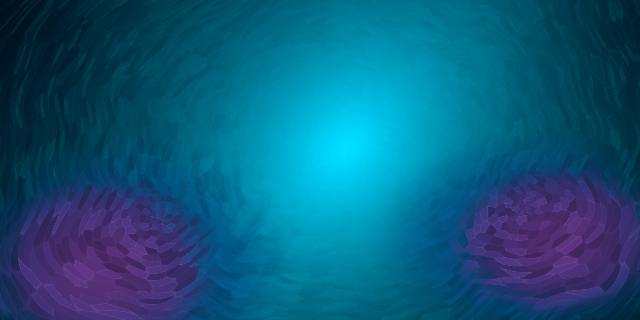
A Shadertoy shader for this background:

```glsl
// A cyan glow in deep teal water, with a violet lobe in each lower corner.
// Cellular noise in warped polar space makes curved brush strokes, which
// shift and tint a smooth base built from elliptical falloffs.

const float TAU = 6.2831853;
const vec2 GLOW_CENTER = vec2(1.08, 0.536);
const vec3 BLUE = vec3(0.01, 0.25, 0.49);
const vec3 VIOLET = vec3(0.25, 0.17, 0.43);
const vec3 MAGENTA = vec3(0.37, 0.17, 0.45);
const vec3 LAVENDER = vec3(0.46, 0.37, 0.67);
const vec3 SEA_GREEN = vec3(0.0, 0.40, 0.43);

vec2 hash2(vec2 p) {
    vec3 q = fract(p.xyx * vec3(0.1031, 0.1030, 0.0973));
    q += dot(q, q.yzx + 33.33);
    return fract((q.xx + q.yz) * q.zy);
}

vec2 rotate(vec2 p, float angle) {
    float c = cos(angle), s = sin(angle);
    return vec2(c * p.x + s * p.y, c * p.y - s * p.x);
}

// Layered sines bend the strokes
vec2 warp(vec2 p) {
    p += 0.025 * sin(p.yx * 9.0 + vec2(0.4, 2.1));
    return p + 0.009 * sin(p.yx * 27.0 + vec2(1.7, 0.3));
}

// Cellular noise, periodic in x: signed cell tone and distance to cell edge
vec2 cells(vec2 p, float period) {
    vec2 cell = floor(p), local = fract(p);
    float nearest = 8.0, second = 8.0, tone = 0.0;
    for (int j = -1; j <= 1; j++) {
        for (int i = -1; i <= 1; i++) {
            vec2 offset = vec2(i, j);
            vec2 id = cell + offset;
            id.x = mod(id.x, period);
            float d = length(offset + 0.15 + 0.7 * hash2(id) - local);
            if (d < nearest) {
                second = nearest;
                nearest = d;
                tone = hash2(id + 71.0).x * 2.0 - 1.0;
            } else {
                second = min(second, d);
            }
        }
    }
    return vec2(tone, second - nearest);
}

// Arc-shaped strokes around a center: x = soft tone, y = thin outline
vec2 strokes(vec2 p, vec2 center, float tilt, float squash, float rings, float arcs) {
    vec2 q = rotate(p - center, tilt) * vec2(1.0, squash);
    vec2 polar = vec2((atan(q.y, q.x) / TAU + 0.5) * arcs, length(q) * rings);
    vec2 c = cells(polar, arcs);
    float outline = (1.0 - smoothstep(0.03, 0.20, c.y)) * smoothstep(-0.1, 0.8, c.x);
    return vec2(c.x * smoothstep(0.0, 0.22, c.y), outline);
}

// One inside an ellipse, fading to zero past its rim
float lobe(vec2 p, vec2 center, vec2 radii, float softness) {
    return 1.0 - smoothstep(1.0 - softness, 1.0 + softness, length((p - center) / radii));
}

// Glow level, stretched toward the upper right and dimmed in the top corners
float glowLevel(vec2 p) {
    vec2 q = rotate(p - GLOW_CENTER, 0.85) * vec2(0.87, 1.15);
    float level = 0.04 + 0.84 * exp(-pow(1.7 * length(q), 1.2));
    float corner = smoothstep(0.55, 1.05, abs(p.x - 1.0)) * smoothstep(0.5, 1.0, p.y);
    return level * (1.0 - 0.4 * corner);
}

void mainImage(out vec4 fragColor, in vec2 fragCoord) {
    vec2 p = fragCoord / iResolution.xy * vec2(2.0, 1.0);
    vec2 w = warp(p);
    float right = step(1.0, p.x);
    float away = smoothstep(0.15, 0.95, length(p - GLOW_CENTER));

    // Stroke fields: wide orbits of the glow and tight swirls in the lobes
    vec2 orbit = strokes(w, GLOW_CENTER, 0.35, 1.35, 42.0, 46.0);
    vec2 fine = strokes(w, GLOW_CENTER + 0.03, 0.25, 1.25, 75.0, 67.0);
    vec2 swirlCenter = mix(vec2(0.49, 0.33), vec2(1.62, 0.34), right);
    vec2 swirl = strokes(w, swirlCenter, mix(0.6, -0.3, right), 1.25, 44.0, 19.0);

    // Lobe shapes, with rims broken up by the strokes
    vec2 lobeCenter = mix(vec2(0.32, 0.16), vec2(1.74, 0.25), right);
    vec2 lobeRadii = mix(vec2(0.31, 0.25), vec2(0.29, 0.20), right);
    vec2 inward = vec2(mix(0.08, -0.08, right), 0.0);
    vec2 ragged = p + vec2(0.025, 0.018) * (swirl.x + 0.5 * orbit.x);
    float violet = lobe(ragged, lobeCenter, lobeRadii, 0.24);
    float fringe = lobe(ragged, lobeCenter + inward, lobeRadii * 1.32, 0.38);
    float core = lobe(p, lobeCenter, lobeRadii * 0.55, 0.8);

    // Glow and teal water
    float tone = mix(0.6 * orbit.x + 0.4 * fine.x, swirl.x, violet);
    float level = glowLevel(p + 0.03 * away * tone);
    level *= 1.0 + mix(0.015, 0.20, away) * tone;
    vec3 color = vec3(0.0, level, level * 1.12 + 0.05);
    color = mix(color, SEA_GREEN, 0.22 * away * smoothstep(0.3, 0.9, fine.x));

    // Blue fringe and violet lobes
    color = mix(color, BLUE * (1.0 + 0.16 * tone), 0.62 * fringe);
    vec3 lobeColor = mix(VIOLET, MAGENTA, core) * (1.0 + 0.20 * swirl.x);
    color = mix(color, lobeColor, 0.88 * violet);

    // Thin pale outlines
    float outline = mix(max(orbit.y, 0.5 * fine.y) * mix(0.05, 0.22, away), 0.42 * swirl.y, violet);
    vec3 outlineColor = mix(color + vec3(0.0, 0.20, 0.20), LAVENDER, violet);
    color = mix(color, outlineColor, outline);

    fragColor = vec4(clamp(color, 0.0, 1.0), 1.0);
}
```
